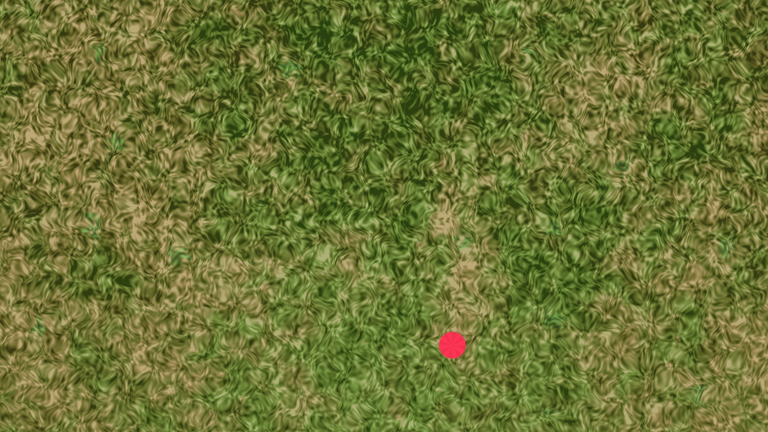
Write a WebGL 1 fragment shader that draws this texture.

```glsl
precision highp float;
// Aerial view of a mown meadow: green and dry tufts, pale straw and one red disc.

uniform vec2 u_resolution;

// Palette, from shadow to straw
const vec3 SHADOW = vec3(0.19, 0.24, 0.06);
const vec3 SHADE  = vec3(0.32, 0.36, 0.12);
const vec3 GRASS  = vec3(0.40, 0.45, 0.18);
const vec3 LUSH   = vec3(0.49, 0.56, 0.26);
const vec3 DRY    = vec3(0.54, 0.53, 0.29);
const vec3 STRAW  = vec3(0.70, 0.68, 0.46);
const vec3 WEED   = vec3(0.35, 0.53, 0.25);
const vec3 RED    = vec3(0.98, 0.20, 0.32);
const vec3 DRY_TINT = vec3(0.030, -0.015, 0.005);

// Feature frequencies, per canvas height
const float PATCH_FREQ = 7.0;
const float CLUMP_FREQ = 30.0;
const float TUFT_FREQ  = 72.0;
const float BLADE_FREQ = 125.0;

// Landmarks, in canvas heights
const vec2  DISC_POS = vec2(1.047, 0.201);
const float DISC_RADIUS = 0.031;
const vec2  BARE_POS = vec2(1.026, 0.488);
const float BARE_RADIUS = 0.036;

float hash(vec2 p) {
  vec3 q = fract(vec3(p.xyx) * 0.1031);
  q += dot(q, q.yzx + 33.33);
  return fract((q.x + q.y) * q.z);
}

float corner(vec2 cell, vec2 offset) {
  float angle = 6.2832 * hash(cell);
  return dot(vec2(cos(angle), sin(angle)), offset);
}

// Gradient noise scaled to roughly unit variance
float noise(vec2 p) {
  p += 50.0;
  vec2 i = floor(p), f = p - i;
  vec2 w = f * f * f * (f * (f * 6.0 - 15.0) + 10.0);
  vec2 e = vec2(1.0, 0.0);
  float low = mix(corner(i, f), corner(i + e.xy, f - e.xy), w.x);
  float high = mix(corner(i + e.yx, f - e.yx), corner(i + e.xx, f - e.xx), w.x);
  return 4.6 * mix(low, high, w.y);
}

vec2 rotate(vec2 p, float a) {
  return vec2(cos(a) * p.x - sin(a) * p.y, sin(a) * p.x + cos(a) * p.y);
}

// Soft blob of the given radius
float blob(vec2 p, vec2 center, vec2 radius) {
  vec2 d = (p - center) / radius;
  return exp(-dot(d, d));
}

// Fine streaks whose lean changes from place to place
float blades(vec2 p, float lean) {
  float left = noise(rotate(p, 0.5) * vec2(1.2, 0.65) * BLADE_FREQ);
  float right = noise(rotate(p, -0.7) * vec2(1.2, 0.65) * BLADE_FREQ + 17.0);
  return mix(left, right, smoothstep(-0.3, 0.3, lean));
}

// One ragged spot per grid cell, present with the given chance
float spots(vec2 p, float freq, float radius, float chance, float ragged) {
  vec2 cell = floor(p * freq) + 7.0;
  vec2 center = 0.3 + 0.4 * vec2(hash(cell + 3.1), hash(cell + 9.7));
  float size = radius * mix(0.6, 1.2, hash(cell + 5.3));
  float d = length(fract(p * freq) - center) / size + 0.3 * ragged;
  return step(hash(cell), chance) * (1.0 - smoothstep(0.5, 1.1, d));
}

// Piecewise ramp through the palette
vec3 grassColor(float tone, float dryness) {
  vec3 c = mix(SHADOW, SHADE, clamp((tone + 1.8) / 0.9, 0.0, 1.0));
  c = mix(c, GRASS, clamp((tone + 0.9) / 0.82, 0.0, 1.0));
  vec3 light = mix(LUSH, DRY, smoothstep(-0.55, 0.45, dryness));
  c = mix(c, light, clamp((tone + 0.08) / 0.86, 0.0, 1.0));
  c = mix(c, STRAW, clamp((tone - 0.85) / 1.1, 0.0, 1.0));
  return c + DRY_TINT * clamp(dryness, -1.2, 1.2);
}

void main() {
  vec2 p = gl_FragCoord.xy / u_resolution.y;
  float pixel = 1.0 / u_resolution.y;

  // Grass texture at four scales, gently warped
  vec2 warp = vec2(noise(p * 24.0), noise(p * 24.0 + 31.0));
  vec2 q = p + 0.004 * warp;
  float patches = noise(p * PATCH_FREQ);
  float clumps = noise(q * CLUMP_FREQ);
  float tufts = noise(q * vec2(1.1, 0.9) * TUFT_FREQ);
  float fine = blades(q, noise(p * 14.0 + 5.0));

  // Broad layout: dry sides, lush centre, faint upright mowing tracks
  float leftDry = blob(p, vec2(0.18, 0.55), vec2(0.32, 0.7));
  float cornerDry = blob(p, vec2(1.75, 0.05), vec2(0.24, 0.22));
  float rightDry = blob(p, vec2(1.80, 0.80), vec2(0.25, 0.50));
  float lush = blob(p, vec2(0.82, 0.22), vec2(0.42, 0.38));
  float dark = blob(p, vec2(0.80, 0.82), vec2(0.42, 0.35));
  float tracks = noise(p * vec2(8.0, 1.7) + 11.0);
  float dryness = 1.2 * leftDry + cornerDry + 0.8 * rightDry - 0.7 * lush - 0.15
                + 0.25 * tracks + 0.25 * patches + 0.35 * noise(q * 19.0 + 43.0);

  float contrast = mix(0.85, 1.08, smoothstep(0.1, 0.7, p.y));
  float tone = contrast * (0.22 * patches + 0.44 * clumps + 0.58 * tufts + 0.56 * fine)
             + 0.12 * tracks + 0.22 * leftDry + 0.6 * cornerDry + 0.2 * lush - 0.4 * dark - 0.05;

  // Bare patch and scattered straw lift the tone
  float bareEdge = length(p - BARE_POS) / BARE_RADIUS + 0.18 * clumps + 0.12 * tufts;
  float bare = 1.0 - smoothstep(0.6, 1.1, bareEdge);
  float straw = spots(q, 17.0, 0.17, 0.12 + 0.25 * leftDry, tufts);
  tone += 1.5 * bare + 1.1 * straw;
  dryness += 1.2 * bare + 0.8 * straw;
  vec3 color = grassColor(tone, dryness);

  // Broad-leaved weeds
  float weed = spots(q + 0.05, 5.0, 0.10, 0.22, tufts);
  color = mix(color, WEED * (1.0 + 0.22 * fine), 0.6 * weed);

  // Red disc with faint radial shading
  vec2 d = p - DISC_POS;
  float disc = 1.0 - smoothstep(-pixel, pixel, length(d) - DISC_RADIUS);
  float folds = 1.0 + 0.04 * sin(8.0 * atan(d.y, d.x + 0.0001));
  color = mix(color, RED * folds, disc);

  gl_FragColor = vec4(clamp(color, 0.0, 1.0), 1.0);
}
```
